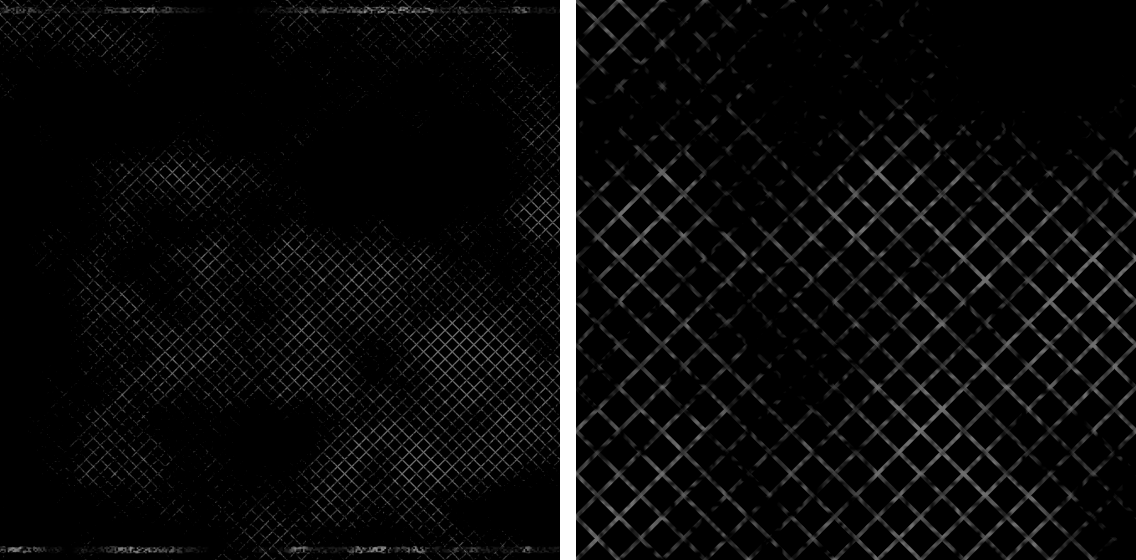
Left, the full canvas; right, a detail of the centre.
A Shadertoy shader for this texture:

```glsl
// Worn diamond mesh: thin grey diagonal strands on black, eroded by layered
// value noise into patches and broken dashes, with a dusty speckled band
// running along the top and bottom edges.

const float REPEATS = 39.0;           // diamonds across and down
const float STRAND_HALF = 0.046;      // half width of a strand, in diamonds
const vec3 BACKGROUND = vec3(0.0);
const vec3 STRAND_COLOR = vec3(0.43);
const vec3 BAND_COLOR = vec3(0.56);

const float PATCH_SCALE = 6.5;        // coarse wear cells across the canvas
const float PATCH_CONTRAST = 1.45;
const vec2 PATCH_TILT = vec2(0.08, -0.16);  // less wear to the lower right
const float GRAIN_SCALE = 330.0;      // fine wear cells across the canvas
const float GRAIN_AMOUNT = 0.42;
const float STRAND_VARIATION = 0.10;  // wear difference between strands
const float CROSSING_BOOST = 0.05;    // crossings wear a little less
const float WEAR_START = 0.53;
const float WEAR_RANGE = 0.42;

const float BAND_INSET = 0.0182;      // band centre from the canvas edge
const float BAND_HALF = 0.0052;
const float BAND_ROUGHNESS = 0.003;
const float BAND_PATCHES = 15.0;

float hash(vec2 p) {
    return fract(sin(dot(p, vec2(127.1, 311.7))) * 43758.5453);
}

float valueNoise(vec2 p) {
    vec2 cell = floor(p);
    vec2 f = fract(p);
    f = f * f * (3.0 - 2.0 * f);
    float low = mix(hash(cell), hash(cell + vec2(1, 0)), f.x);
    float high = mix(hash(cell + vec2(0, 1)), hash(cell + vec2(1, 1)), f.x);
    return mix(low, high, f.y);
}

// Four octaves, centred on 0.5
float layeredNoise(vec2 p) {
    float sum = 0.0, weight = 0.5, total = 0.0;
    for (int i = 0; i < 4; i++) {
        sum += weight * valueNoise(p);
        total += weight;
        weight *= 0.55;
        p = p * 2.07 + vec2(17.3, 9.1);
    }
    return sum / total;
}

// Coverage of the strands lying at whole values of a diagonal coordinate
float strandCoverage(float diagonal, float pixel) {
    float dist = abs(fract(diagonal + 0.5) - 0.5) * inversesqrt(2.0);
    return clamp((STRAND_HALF - dist) / pixel + 0.5, 0.0, 1.0);
}

// Signed wear offset of a single strand
float strandOffset(float diagonal, float seed) {
    return STRAND_VARIATION * (hash(vec2(floor(diagonal + 0.5), seed)) - 0.5);
}

float meshLight(vec2 uv, float grain, float pixel) {
    vec2 p = uv * REPEATS;
    vec2 diagonal = vec2(p.x + p.y, p.x - p.y);
    float rising = strandCoverage(diagonal.y, pixel * REPEATS);
    float falling = strandCoverage(diagonal.x, pixel * REPEATS);

    // Coarse patches, fine grain and crossings decide what survives
    float keep = 0.5 + PATCH_CONTRAST * (layeredNoise(uv * PATCH_SCALE + 3.7) - 0.5);
    keep += dot(uv - 0.5, PATCH_TILT) + GRAIN_AMOUNT * (grain - 0.5);
    keep += CROSSING_BOOST * rising * falling;
    vec2 kept = keep + vec2(strandOffset(diagonal.x, 2.0), strandOffset(diagonal.y, 5.0));
    kept = clamp((kept - WEAR_START) / WEAR_RANGE, 0.0, 1.0);
    return max(falling * kept.x, rising * kept.y);
}

float bandLight(vec2 uv, float grain, float pixel) {
    float edgeDist = min(uv.y, 1.0 - uv.y);
    float side = step(0.5, uv.y);
    float rough = BAND_ROUGHNESS * (valueNoise(uv * 160.0 + 40.0) - 0.5);
    float dist = abs(edgeDist - BAND_INSET) - BAND_HALF - rough;
    float soft = max(pixel, 0.0015);
    float shape = 1.0 - smoothstep(-soft, soft, dist);

    // Dust gathers in stretches, with a faint trace between them
    float stretchNoise = layeredNoise(vec2(uv.x * BAND_PATCHES + 2.0, 8.0 + side * 0.35));
    float dust = 0.22 + 0.78 * smoothstep(0.46, 0.72, stretchNoise);
    dust *= smoothstep(0.22, 0.42, stretchNoise);
    return shape * dust * smoothstep(0.05, 0.95, grain);
}

void mainImage(out vec4 fragColor, in vec2 fragCoord) {
    vec2 uv = fragCoord / iResolution.xy;
    float pixel = 1.0 / iResolution.y;
    float grain = valueNoise(uv * GRAIN_SCALE);

    vec3 color = mix(BACKGROUND, STRAND_COLOR, meshLight(uv, grain, pixel));
    color = max(color, BAND_COLOR * bandLight(uv, grain, pixel));
    fragColor = vec4(color, 1.0);
}
```
